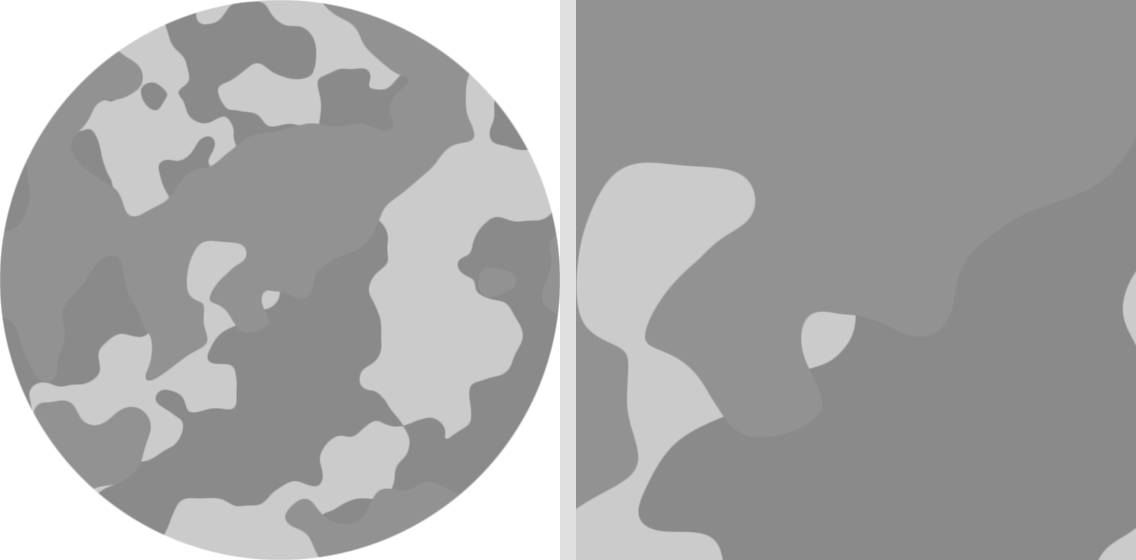
Left, the full canvas; right, a detail of the centre.
This pattern is drawn by a WebGL 2 fragment shader. Its source:

```glsl
#version 300 es
precision highp float;
precision highp int;
// A round patch of grey camouflage on white, with wrapping noise so it tiles.

uniform vec2 u_resolution;
out vec4 fragColor;

const float TAU = 6.2831853;
const vec3 WHITE = vec3(1.0);
const vec3 LIGHT_GREY = vec3(0.795);
const vec3 MID_GREY = vec3(0.573);
const vec3 DARK_GREY = vec3(0.541);

// Integer hash of a lattice cell, giving a value from 0 to 1.
float hash(ivec2 cell, int seed) {
    uint h = uint(cell.x) * 374761393u + uint(cell.y) * 668265263u + uint(seed) * 974711u;
    h = (h ^ (h >> 15)) * 2246822519u;
    h = (h ^ (h >> 13)) * 3266489917u;
    h ^= h >> 16;
    return float(h >> 8) / 16777216.0;
}

// Random unit gradient at a lattice point, wrapped to the period.
vec2 latticeGradient(vec2 cell, float period, int seed) {
    float angle = TAU * hash(ivec2(mod(cell, period)), seed);
    return vec2(cos(angle), sin(angle));
}

// Gradient noise that repeats after a whole number of cells.
float gradientNoise(vec2 p, float period, int seed) {
    vec2 cell = floor(p);
    vec2 f = p - cell;
    vec2 blend = f * f * f * (f * (f * 6.0 - 15.0) + 10.0);
    vec2 right = vec2(1.0, 0.0);
    vec2 up = vec2(0.0, 1.0);
    float a = dot(latticeGradient(cell, period, seed), f);
    float b = dot(latticeGradient(cell + right, period, seed), f - right);
    float c = dot(latticeGradient(cell + up, period, seed), f - up);
    float d = dot(latticeGradient(cell + 1.0, period, seed), f - 1.0);
    return mix(mix(a, b, blend.x), mix(c, d, blend.x), blend.y);
}

// Octaves of noise: broad blobs with gently wavy outlines.
float blobField(vec2 uv, float period, float gain, int seed) {
    float sum = 0.0;
    float amplitude = 1.0;
    for (int octave = 0; octave < 3; octave++) {
        vec2 shift = vec2(0.37, 0.61) * float(octave + 1);
        sum += amplitude * gradientNoise(uv * period + shift, period, seed + octave);
        period *= 2.0;
        amplitude *= gain;
    }
    return sum;
}

// Smooth-edged coverage of the region where the field exceeds the level.
float coverage(float field, float level) {
    float edge = max(fwidth(field), 1e-5);
    return smoothstep(-edge, edge, field - level);
}

void main() {
    vec2 uv = gl_FragCoord.xy / u_resolution;

    // Camouflage layers, from the bottom up
    float darkBlobs = coverage(blobField(uv, 4.0, 0.45, 17), -0.04);
    float midBlobs = coverage(blobField(uv, 3.0, 0.42, 71), 0.08);
    vec3 color = mix(LIGHT_GREY, DARK_GREY, darkBlobs);
    color = mix(color, MID_GREY, midBlobs);

    // Disc cut-out
    float disc = coverage(-length(uv - 0.5), -0.5);
    fragColor = vec4(mix(WHITE, color, disc), 1.0);
}
```
